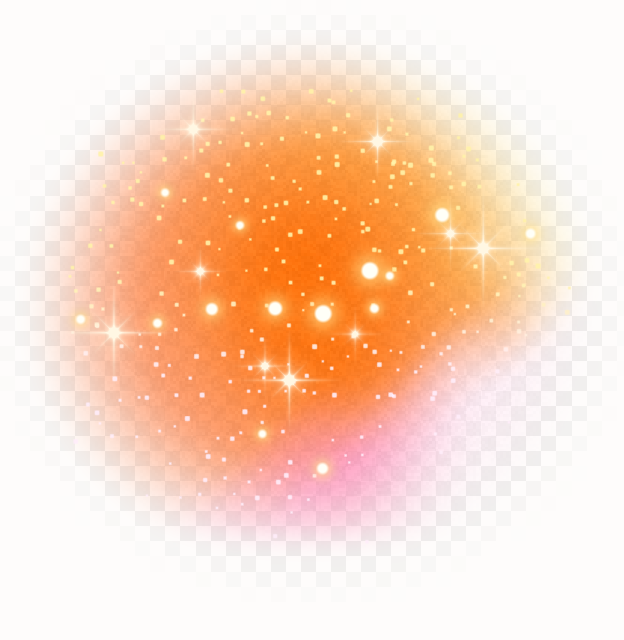
A WebGL 2 fragment shader for this background:

```glsl
#version 300 es
precision highp float;
// Warm orange and pink nebula glow with sparkles, fading over a pale checkerboard.

#define CELL 0.0235        // checkerboard square
#define CHECK_DARK 0.065   // darkness of the grey squares
#define GRAIN 215.0        // grain squares across the height
#define GRAIN_AMOUNT 0.035
#define DUST_SIZE 0.0030   // half width of a dust speck
#define RAY_WIDTH 0.0020   // thickness of sparkle rays

uniform vec2 u_resolution;
out vec4 fragColor;

const vec3 WHITE  = vec3(0.995, 0.99, 0.985);
const vec3 SALMON = vec3(0.99, 0.64, 0.49);
const vec3 ORANGE = vec3(1.00, 0.45, 0.05);
const vec3 AMBER  = vec3(0.99, 0.72, 0.34);
const vec3 YELLOW = vec3(0.99, 0.92, 0.62);
const vec3 PINK   = vec3(0.99, 0.60, 0.74);
const vec3 LILAC  = vec3(0.99, 0.91, 0.95);

// Bright orbs: centre, radius
const vec3 ORBS[14] = vec3[14](
  vec3(.578, .577, .017), vec3(.505, .510, .017), vec3(.430, .518, .014),
  vec3(.331, .517, .012), vec3(.691, .664, .014), vec3(.585, .518, .009),
  vec3(.504, .268, .011), vec3(.246, .495, .009), vec3(.126, .501, .009),
  vec3(.829, .635, .010), vec3(.258, .699, .008), vec3(.410, .322, .008),
  vec3(.375, .648, .008), vec3(.609, .569, .008));

// Sparkles: centre, ray length, brightness
const vec4 SPARKLES[9] = vec4[9](
  vec4(.178, .480, .098, 1.), vec4(.755, .612, .105, 1.), vec4(.452, .406, .085, 1.),
  vec4(.414, .428, .055, .6), vec4(.302, .798, .070, .8), vec4(.590, .779, .065, .9),
  vec4(.313, .576, .046, .6), vec4(.555, .478, .050, .5), vec4(.704, .635, .065, .6));

vec3 hash3(vec2 c) {
  vec3 q = fract(vec3(c.xyx) * vec3(.1031, .1030, .0973));
  q += dot(q, q.yxz + 33.33);
  return fract((q.xxy + q.yzz) * q.zyx);
}

float glow(vec2 p, vec2 centre, float radius) {
  vec2 q = (p - centre) / radius;
  return exp(-dot(q, q));
}

// Distance from the middle of the cloud, 1 on its outer rim
float rimDistance(vec2 p) {
  return length((p - vec2(.487, .525)) / vec2(.462, .428));
}

// Signed distance to the slanted edge of the pink haze
float hazeEdge(vec2 p) {
  float waves = .010 * sin(p.x * 23. + p.y * 9.) + .006 * sin(p.x * 41. - p.y * 33.);
  return dot(p - vec2(.6, .343), vec2(.506, -.863)) + waves;
}

vec3 cloudColor(vec2 p) {
  vec3 col = SALMON;
  col = mix(col, AMBER, .75 * glow(p, vec2(.56, .75), .22));
  col = mix(col, AMBER, .8 * glow(p, vec2(.72, .62), .15));
  col = mix(col, YELLOW, smoothstep(.10, .36, dot(p - vec2(.53, .6), vec2(.85, .53))));
  col = mix(col, ORANGE, .97 * glow(p, vec2(.475, .575), .19));
  col = mix(col, ORANGE, .8 * glow(p, vec2(.505, .455), .13));
  vec3 haze = mix(PINK, LILAC, smoothstep(.50, .76, p.x));
  return mix(col, haze, smoothstep(-.10, .06, hazeEdge(p)));
}

// Scattered square specks, one at most per grid cell
float dust(vec2 p, float count, float chance, float seed, float soft) {
  vec2 id = floor(p * count);
  vec3 h = hash3(id + seed);
  vec2 centre = (id + .2 + .6 * h.xy) / count;
  vec2 q = abs(p - centre);
  float size = DUST_SIZE * (.55 + .8 * fract(h.x * 7. + h.y * 5.));
  float density = chance * (1. - smoothstep(.72, .95, rimDistance(centre)))
                * (1. - .85 * smoothstep(-.01, .08, hazeEdge(centre)) * step(.5, centre.x));
  float speck = 1. - smoothstep(size - soft, size + soft, mix(max(q.x, q.y), length(q), .4));
  return speck * step(h.z, density);
}

float ray(vec2 q, float reach) {
  return exp(-abs(q.y) / RAY_WIDTH) * pow(max(0., 1. - abs(q.x) / reach), 1.4);
}

float sparkle(vec2 q, float reach) {
  vec2 d = vec2(q.x + q.y, q.y - q.x) * .7071;
  float rays = ray(q, reach) + ray(q.yx, reach);
  rays += .65 * (ray(d, reach * .55) + ray(d.yx, reach * .55));
  return rays + glow(q, vec2(0), .008) + .25 * glow(q, vec2(0), reach * .3);
}

void main() {
  vec2 p = gl_FragCoord.xy / u_resolution.y;
  float soft = max(.0012, 1. / u_resolution.y);

  // Cloud with a little square grain
  float rim = rimDistance(p);
  float cover = 1. - smoothstep(.52, 1.02, rim);
  cover *= smoothstep(.10, .19, p.y);
  float grain = hash3(floor(p * GRAIN)).x - .5;
  vec3 col = mix(WHITE, cloudColor(p) + GRAIN_AMOUNT * grain, cover);

  // Checkerboard counted from the top, ending in whole squares
  vec2 cell = floor(vec2(p.x, 1. - p.y) / CELL);
  vec2 mid = (cell + .5) * CELL;
  float reach = 1. - smoothstep(.88, 1.12, rimDistance(vec2(mid.x, 1. - mid.y)));
  float odd = mod(cell.x + cell.y, 2.);
  col *= 1. - CHECK_DARK * odd * reach * (1. - .7 * cover);

  // Dust, golden above and pale below
  vec3 dustTint = mix(vec3(1., .93, .98), vec3(1., .95, .66), smoothstep(.4, .6, p.y));
  float specks = dust(p, 30., .42, 11., soft) + dust(p + .013, 44., .20, 57., soft);
  col = mix(col, dustTint, min(.9 * specks, 1.));

  // Orbs with golden halos
  for (int i = 0; i < 14; i++) {
    vec3 orb = ORBS[i];
    float halo = glow(p, orb.xy, orb.z * 1.5);
    col = mix(col, vec3(1., .88, .55), .65 * halo);
    float edge = length(p - orb.xy) - orb.z * .75;
    col = mix(col, vec3(1., 1., .97), 1. - smoothstep(-.003, .003, edge));
  }

  // Eight-rayed sparkles
  for (int i = 0; i < 9; i++) {
    vec4 s = SPARKLES[i];
    col = mix(col, vec3(1., .97, .89), min(1., s.w * sparkle(p - s.xy, s.z)));
  }
  fragColor = vec4(clamp(col, 0., 1.), 1.);
}
```
